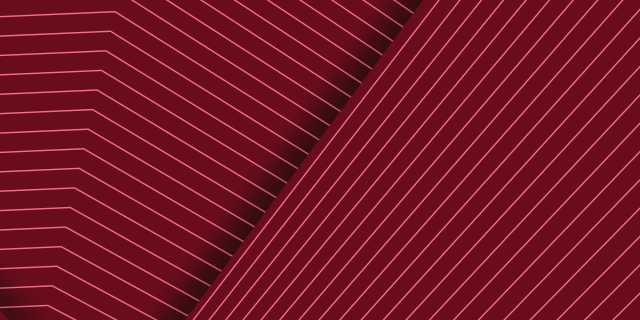
Give the GLSL for this background, as a WebGL 2 fragment shader.

```glsl
#version 300 es
precision highp float;
// Two overlapping crimson sheets ruled with thin pink lines. The lower sheet
// carries bent lines, the upper one a slowly opening fan; the slanted edge
// between them, and a small corner sheet, cast soft shadows.

uniform vec2 u_resolution;
out vec4 fragColor;

// Lengths are in canvas heights, origin at the lower left.
const vec3 SHEET_COLOR = vec3(0.41, 0.05, 0.11);
const vec3 SHADOW_COLOR = vec3(0.21, 0.05, 0.06);
const vec3 LINE_COLOR = vec3(0.95, 0.43, 0.55);
const float LINE_WIDTH = 0.0044;
const float LINE_DIMMING = 0.2;

const float EDGE_FOOT = 0.578;          // where the sheet edge meets the bottom
const float EDGE_LEAN = 0.745;          // its run in x per unit of y
const float SHADOW_REACH = 0.13;

const vec2 CORNER_NORMAL = vec2(0.766, 0.643);
const float CORNER_OFFSET = 0.020;

const vec2 BEND_START = vec2(0.3594, 0.9635);
const vec2 BEND_STEP = vec2(-0.0140, -0.0612);
const float LEFT_SLOPE = 0.0435;
const float RIGHT_SLOPE = -0.628;
const float RIGHT_SLOPE_STEP = 0.0068;
const int BENT_FIRST = -11;
const int BENT_LAST = 16;

const int FAN_COUNT = 22;
const vec3 FAN_FOOT = vec3(0.604, 0.0487, 0.00107);  // quadratic in the index
const vec3 FAN_LEAN = vec3(0.768, 0.0157, -0.00015);

float quadratic(vec3 c, float t) {
    return c.x + t * (c.y + t * c.z);
}

// Signed distance to the line x = foot + lean * y, positive on its right.
float leaningLine(vec2 p, float foot, float lean) {
    return (p.x - foot - lean * p.y) / sqrt(1.0 + lean * lean);
}

// Distance to the nearest bent line of the lower sheet.
float bentLines(vec2 p) {
    float nearest = 1.0;
    for (int i = BENT_FIRST; i <= BENT_LAST; i++) {
        float k = float(i);
        vec2 q = p - BEND_START - k * BEND_STEP;
        float slope = q.x < 0.0 ? LEFT_SLOPE : RIGHT_SLOPE + k * RIGHT_SLOPE_STEP;
        nearest = min(nearest, abs(q.y - slope * q.x) / sqrt(1.0 + slope * slope));
    }
    return nearest;
}

// Distance to the nearest line of the upper sheet.
float fanLines(vec2 p) {
    float nearest = 1.0;
    for (int i = 0; i < FAN_COUNT; i++) {
        float k = float(i);
        float d = leaningLine(p, quadratic(FAN_FOOT, k), quadratic(FAN_LEAN, k));
        nearest = min(nearest, abs(d));
    }
    return nearest;
}

float shadow(float d) {
    return 1.0 - smoothstep(0.0, SHADOW_REACH, d);
}

// Coverage of the half plane d > 0, smoothed over one pixel.
float cover(float d, float pixel) {
    return clamp(d / pixel + 0.5, 0.0, 1.0);
}

// Coverage of a line of LINE_WIDTH at distance d.
float stroke(float d, float pixel) {
    return cover(0.5 * LINE_WIDTH - d, pixel);
}

void main() {
    float pixel = 1.0 / u_resolution.y;
    vec2 p = gl_FragCoord.xy * pixel;
    float edge = leaningLine(p, EDGE_FOOT, EDGE_LEAN);
    float corner = dot(p, CORNER_NORMAL) - CORNER_OFFSET;

    // Lower sheet, shaded by both sheets lying on it
    float shade = max(shadow(-edge), 0.8 * shadow(corner));
    vec3 lower = mix(SHEET_COLOR, SHADOW_COLOR, shade);
    vec3 lowerLine = LINE_COLOR * (1.0 - LINE_DIMMING * shade);
    lower = mix(lower, lowerLine, stroke(bentLines(p), pixel));

    // Upper sheet
    vec3 upper = mix(SHEET_COLOR, LINE_COLOR, stroke(fanLines(p), pixel));

    vec3 color = mix(SHEET_COLOR, lower, cover(corner, pixel));
    color = mix(color, upper, cover(edge, pixel));
    fragColor = vec4(color, 1.0);
}
```
